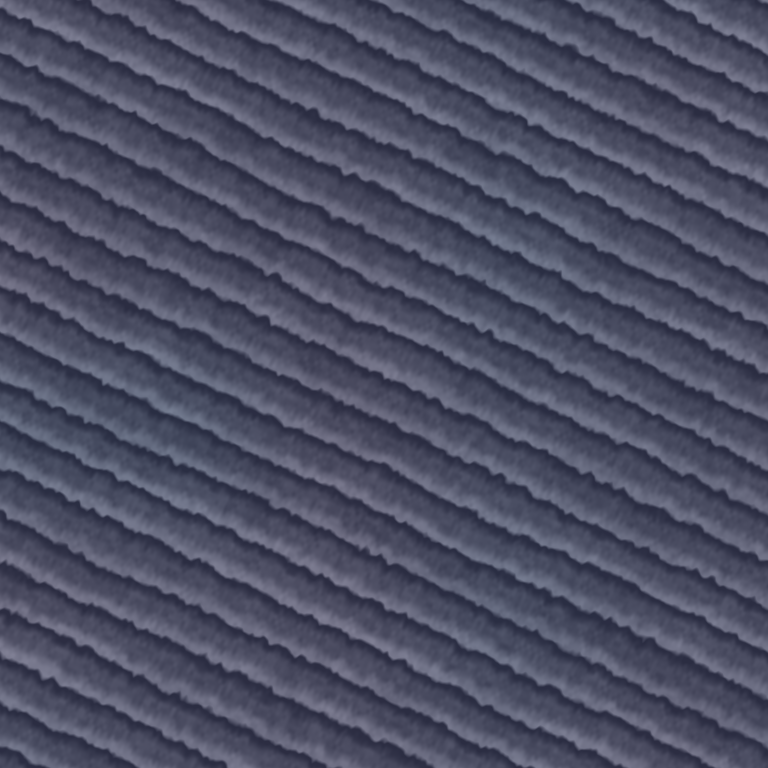
Reproduce this texture procedurally as a Shadertoy shader.

```glsl
// Slate-blue corduroy: slanted ribs with a bright lower lip and a shadowed crease.
// A sawtooth-like profile over a skewed coordinate shades the ribs; value noise
// roughens their edges, adds the pile grain and drifts the hue over the cloth.

#define RIBS 16.6          // ribs down one canvas height
#define SLOPE 0.48         // fall of the ribs per unit across
#define PHASE 0.19         // offset of the first crease, in ribs
#define WAVER 0.16         // slow bending of the ribs
#define FRAY 0.15          // jagged edge of the pile
#define GRAIN 0.30         // contrast of the pile fibres
#define CREASE_COLOR vec3(0.168, 0.178, 0.260)
#define LIP_COLOR vec3(0.448, 0.460, 0.540)

float hash(vec2 p) {
    vec3 q = fract(vec3(p.xyx) * 0.1031);
    q += dot(q, q.yzx + 33.33);
    return fract((q.x + q.y) * q.z);
}

// Smooth value noise in 0..1
float noise(vec2 p) {
    vec2 cell = floor(p), f = fract(p);
    f = f * f * (3.0 - 2.0 * f);
    float low = mix(hash(cell), hash(cell + vec2(1, 0)), f.x);
    float high = mix(hash(cell + vec2(0, 1)), hash(cell + vec2(1, 1)), f.x);
    return mix(low, high, f.y);
}

// Brightness across one rib: crease at 0, soft body, bright lip, sharp drop at 1
float ribProfile(float t) {
    float body = 0.42 * smoothstep(0.0, 0.32, t);
    float lip = 0.52 * smoothstep(0.48, 0.85, t);
    return (body + lip) * (1.0 - smoothstep(0.88, 1.0, t));
}

void mainImage(out vec4 fragColor, in vec2 fragCoord) {
    vec2 uv = fragCoord / iResolution.y;

    // Axes along and across the ribs, kept positive for the hash
    vec2 along = normalize(vec2(1.0, -SLOPE));
    vec2 cloth = vec2(dot(uv, along), dot(uv, vec2(-along.y, along.x))) + 2.0;

    // Rib coordinate, bent slowly and frayed finely
    float s = RIBS * (1.0 - uv.y - SLOPE * uv.x) - PHASE;
    s += WAVER * (noise(cloth * vec2(7.0, 11.0)) - 0.5);
    s += FRAY * (noise(cloth * vec2(85.0, 40.0)) - 0.5);
    s += 0.5 * FRAY * (noise(cloth * vec2(190.0, 110.0) + 31.0) - 0.5);

    // Each rib gets its own strength, with worn patches along it
    float strength = 0.94 + 0.12 * hash(vec2(floor(s) + 50.0, 7.0));
    strength += 0.20 * (noise(cloth * vec2(14.0, 20.0) + 9.0) - 0.5);
    float tone = ribProfile(fract(s)) * strength;

    // Pile fibres, weaker inside the crease
    float fibres = 0.6 * noise(cloth * vec2(210.0, 150.0)) + 0.4 * noise(cloth * vec2(95.0, 70.0) + 17.0);
    tone += GRAIN * (fibres - 0.5) * (0.45 + 0.55 * smoothstep(0.0, 0.4, tone));

    // Broad drift between cool and warm slate
    float drift = noise(uv * 4.5 + 3.0);
    vec3 tint = mix(vec3(0.965, 1.01, 1.01), vec3(1.035, 0.99, 0.995), drift);
    vec3 color = mix(CREASE_COLOR, LIP_COLOR, clamp(tone, 0.0, 1.15)) * tint;

    fragColor = vec4(color, 1.0);
}
```
